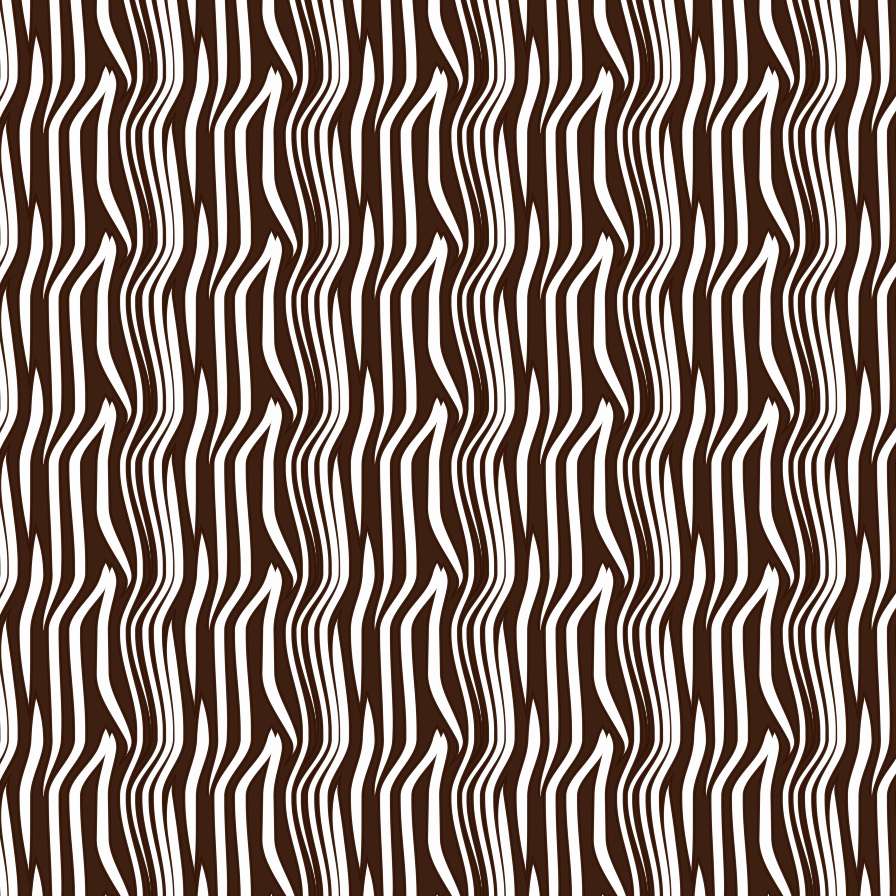
This pattern is drawn by a Shadertoy shader. Its source:

```glsl
// Zebra-like vertical stripes in white on dark brown, repeating on a square tile.
// Each strand swells sideways, then slides to the lane on its left, so that
// strands link across tile borders and end in tapered tips.

const float TILE = 213.0;   // tile side; the canvas is 1152 units high

// Horizontal centre of a strand; lane holds its x at the tile's top and bottom.
float strandCentre(float y, vec2 lane, float bulge, vec2 rise) {
    float fall = smoothstep(140.0, 213.0, y);
    return mix(lane.x, lane.y, fall) + bulge * (smoothstep(rise.x, rise.y, y) - fall);
}

// Rounded taper from 0 at the tip to 1 at full width.
float taper(float u) {
    u = 1.0 - min(u, 1.0);
    return 1.0 - u * u;
}

// Signed distance, positive inside. span: tip heights, tips: taper lengths.
float strand(vec2 p, vec2 lane, float bulge, vec2 rise, vec2 halfWidth, vec2 span, vec2 tips) {
    float x = strandCentre(p.y, lane, bulge, rise);
    float slope = strandCentre(p.y + 1.0, lane, bulge, rise) - x;
    float w = mix(halfWidth.x, halfWidth.y, p.y / TILE);
    w *= min(taper((p.y - span.x) / tips.x), taper((span.y - p.y) / tips.y));
    float dx = mod(p.x - x + 0.5 * TILE, TILE) - 0.5 * TILE;
    return (w - abs(dx)) * inversesqrt(1.0 + slope * slope);
}

float stripes(vec2 p) {
    p.y = mod(p.y, TILE);
    vec2 rise = vec2(5.0, 130.0);
    vec2 tips = vec2(65.0, 110.0);
    const float FAR = 900.0;

    // Long lens: pointed head, then its tail one tile below
    float d = strand(p, vec2(84, 74), 6.0, rise, vec2(10, 6.8), vec2(88, FAR), tips);
    d = max(d, strand(p, vec2(74), 6.0, rise, vec2(6.8, 7), vec2(-FAR, 94), vec2(65, 94)));

    // Hook: left leg sliding through three lanes
    d = max(d, strand(p, vec2(178, 138), 0.0, rise, vec2(6, 6.9), vec2(127, FAR), vec2(24, 90)));
    d = max(d, strand(p, vec2(138, 111), 7.0, rise, vec2(6.9, 6.3), vec2(-FAR, FAR), tips));
    d = max(d, strand(p, vec2(111, 98), 4.0, rise, vec2(6.3, 6), vec2(-FAR, 213), tips));

    // Hook: right leg swelling into a leaf with a swept tail
    d = max(d, strand(p, vec2(186, 174), 0.0, rise, vec2(6, 6.6), vec2(132, FAR), vec2(24, 90)));
    d = max(d, strand(p, vec2(174), 38.0, vec2(55, 165), vec2(6.6, 10.5), vec2(-FAR, 159), vec2(65, 85)));

    // Endless thin strand beside the leaf
    d = max(d, strand(p, vec2(200), 22.0, rise, vec2(3.6), vec2(-FAR, FAR), tips));

    // Fan: one strand that grows thinner with every lane it slides through
    for (int i = -1; i < 4; i++) {
        float k = float(i);
        float x = 261.0 - 16.0 * k;
        float w = 6.4 - 1.2 * k;
        vec2 span = vec2(200.0 - TILE * (k + 1.0), 112.0 + TILE * (3.0 - k));
        d = max(d, strand(p, vec2(x, x - 16.0), 11.0 + 4.0 * k, rise, vec2(w, w - 1.2), span, tips));
    }
    return d;
}

void mainImage(out vec4 fragColor, in vec2 fragCoord) {
    float unit = 1152.0 / iResolution.y;
    vec2 p = vec2(fragCoord.x, iResolution.y - fragCoord.y) * unit - 384.0;
    float d = stripes(p);

    vec3 brown = vec3(0.24, 0.127, 0.067);
    vec3 deepBrown = vec3(0.195, 0.07, 0.02);
    vec3 white = vec3(0.992);

    // Brown deepens in a narrow rim along the white strands
    float rim = (d + 2.6) / 1.0;
    vec3 colour = mix(brown, deepBrown, exp(-rim * rim));
    colour = mix(colour, white, smoothstep(-0.65, 0.65, d / unit));
    fragColor = vec4(colour, 1.0);
}
```
